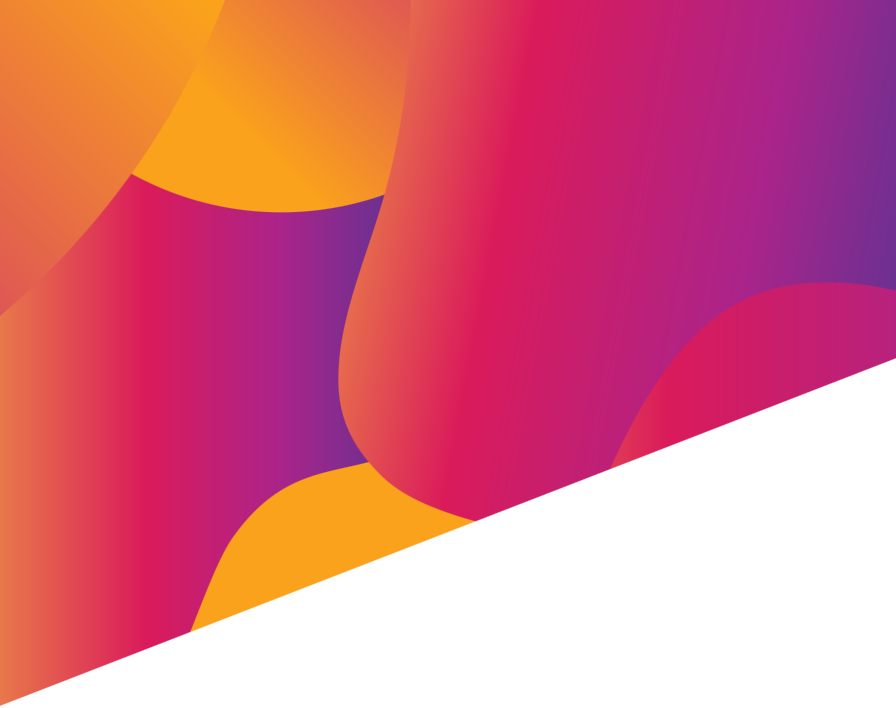
Write a WebGL 2 fragment shader that draws this background.

```glsl
#version 300 es
precision highp float;

uniform vec2 u_resolution;
out vec4 fragColor;

#define ORANGE  vec3(0.91, 0.47, 0.29)
#define CRIMSON vec3(0.855, 0.105, 0.355)
#define MAGENTA vec3(0.67, 0.14, 0.54)
#define PURPLE  vec3(0.42, 0.19, 0.57)
#define AMBER   vec3(0.98, 0.635, 0.11)
#define CORAL   vec3(0.87, 0.33, 0.34)
#define TILT 0.19
#define WEDGE_START 0.7878
#define WEDGE_SLOPE 0.388

// Smooth coverage of the region where d is negative
float cover(float d) {
    return clamp(0.5 - d / max(fwidth(d), 1e-6), 0.0, 1.0);
}

// Cubic Hermite span between knots (position, value, slope), straight outside
float span(float s, vec3 a, vec3 b) {
    float len = b.x - a.x;
    float t = clamp((s - a.x) / len, 0.0, 1.0);
    float u = 1.0 - t;
    float bend = u * u * (1.0 + 2.0 * t) * a.y + t * t * (3.0 - 2.0 * t) * b.y
               + len * t * u * (u * a.z - t * b.z);
    return bend + min(s - a.x, 0.0) * a.z + max(s - b.x, 0.0) * b.z;
}

// Four-colour gradient with the given stop positions
vec3 ramp(float s, vec4 stops) {
    vec3 t = clamp((s - stops.xyz) / (stops.yzw - stops.xyz), 0.0, 1.0);
    return mix(mix(mix(ORANGE, CRIMSON, t.x), MAGENTA, t.y), PURPLE, t.z);
}

// Left border of the large tilted body, as x for a given depth
float bodyEdge(float y) {
    vec3 top   = vec3(0.0, 0.4583, 0.0);
    vec3 neck  = vec3(0.2148, 0.4297, -0.275);
    vec3 belly = vec3(0.4232, 0.3776, 0.0);
    vec3 heel  = vec3(0.5156, 0.4115, 0.85);
    vec3 toe   = vec3(0.582, 0.5313, 3.6);
    if (y < neck.x) return span(y, top, neck);
    if (y < belly.x) return span(y, neck, belly);
    return y < heel.x ? span(y, belly, heel) : span(y, heel, toe);
}

// Upper border of a mound through three knots, as depth for a given x
float moundEdge(float x, vec3 foot, vec3 middle, vec3 crest) {
    return x < middle.x ? span(x, foot, middle) : span(x, middle, crest);
}

void main() {
    // Canvas width is 1, depth grows downward from the top
    vec2 p = vec2(gl_FragCoord.x, u_resolution.y - gl_FragCoord.y) / u_resolution.x;
    float diagonal = p.x - p.y;

    // Backdrop column
    vec3 color = ramp(p.x, vec4(0.0, 0.163, 0.3125, 0.43));

    // Hanging bowl
    vec3 bowl = mix(AMBER, CORAL, clamp((diagonal - 0.127) / 0.352, 0.0, 1.0));
    color = mix(color, bowl, cover(distance(p, vec2(0.3138, -0.1081)) - 0.3451));

    // Corner disc
    vec3 disc = mix(CORAL, AMBER, clamp((diagonal + 0.368) / 0.589, 0.0, 1.0));
    color = mix(color, disc, cover(distance(p, vec2(-0.5607, -0.3124)) - 0.8699));

    // Amber mound
    float amberEdge = moundEdge(p.x, vec3(0.2122, 0.7057, -2.5),
                                vec3(0.2604, 0.599, -1.4), vec3(0.4115, 0.5156, -0.27));
    color = mix(color, AMBER, cover(amberEdge - p.y));

    // Large tilted body
    vec3 body = ramp(p.x + TILT * p.y, vec4(0.43, 0.603, 0.888, 1.06));
    color = mix(color, body, cover(bodyEdge(p.y) - p.x));

    // Crimson mound
    float crimsonEdge = moundEdge(p.x, vec3(0.6797, 0.526, -2.25),
                                  vec3(0.9258, 0.3151, 0.0), vec3(1.0, 0.3242, 0.22));
    vec3 mound = ramp(p.x, vec4(0.56, 0.745, 1.09, 1.25));
    color = mix(color, mound, cover(crimsonEdge - p.y));

    // White wedge
    color = mix(color, vec3(1.0), cover(WEDGE_START - WEDGE_SLOPE * p.x - p.y));

    fragColor = vec4(color, 1.0);
}
```
